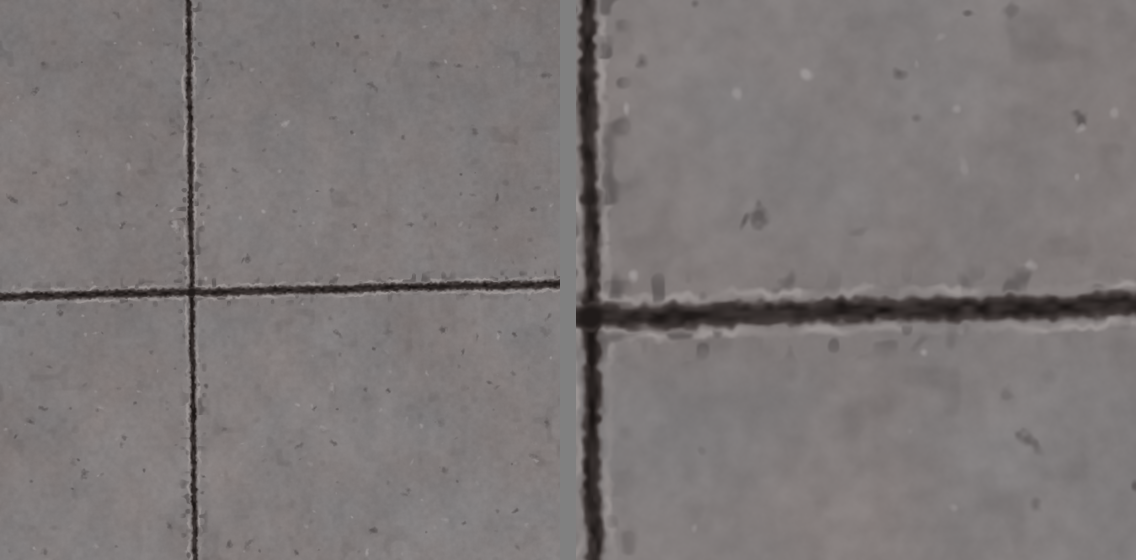
Left: the whole. Right: its middle third, enlarged.
Write a WebGL 2 fragment shader that draws this texture.

```glsl
#version 300 es
precision highp float;
// Weathered grey concrete slabs divided by one upright and one level saw-cut joint.
// Layered value noise gives mottling and grain; distances to two slightly tilted,
// rough lines give the dark joints and pale rims; hashed cells scatter pits and chips.

uniform vec2 u_resolution;
out vec4 outColor;

const vec3 CONCRETE = vec3(0.497, 0.477, 0.476);
const vec3 WARM_TINT = vec3(0.008, -0.003, -0.008);
const vec3 PIT_COLOR = vec3(0.31, 0.29, 0.29);
const vec3 CHIP_COLOR = vec3(0.66, 0.64, 0.64);
const vec3 RIM_COLOR = vec3(0.61, 0.585, 0.58);
const vec3 JOINT_EDGE = vec3(0.29, 0.26, 0.255);
const vec3 JOINT_CORE = vec3(0.125, 0.105, 0.10);

float hash(vec2 p) {
    vec3 q = fract(vec3(p.xyx) * 0.1031);
    q += dot(q, q.yzx + 33.33);
    return fract((q.x + q.y) * q.z);
}

float noise(vec2 p) {
    vec2 cell = floor(p);
    vec2 f = fract(p);
    f = f * f * (3.0 - 2.0 * f);
    float low = mix(hash(cell), hash(cell + vec2(1, 0)), f.x);
    float high = mix(hash(cell + vec2(0, 1)), hash(cell + vec2(1, 1)), f.x);
    return mix(low, high, f.y);
}

// Fractal noise centred on zero
float fbm(vec2 p) {
    float sum = 0.0;
    float weight = 0.5;
    for (int i = 0; i < 4; i++) {
        sum += weight * (noise(p) - 0.5);
        p = mat2(1.6, 1.2, -1.2, 1.6) * p + 17.3;
        weight *= 0.5;
    }
    return sum;
}

// Slab face: cloudy stains, blotches, faint colour drift and fine grain
vec3 slab(vec2 p) {
    float clouds = fbm(p * 4.5 + 31.0) * 0.066;
    float blotches = fbm(p * vec2(26.0, 18.0) + 12.0) * 0.050;
    float grain = fbm(p * 105.0 + 60.0) * 0.054;
    float shade = 0.020 * (0.5 - p.y) - 0.020 * smoothstep(0.65, 1.4, length(p - vec2(0.3, 0.2)));
    float smudge = smoothstep(0.72, 0.95, noise(p * 52.0 + 9.0)) * noise(p * 9.0 + 4.0);
    vec3 color = CONCRETE + clouds + blotches + grain + shade - 0.04 * smudge;
    return color + WARM_TINT * fbm(p * 12.0 + 80.0) * 2.6;
}

// One small elongated mark in some cells of a grid; returns its coverage
float marks(vec2 p, float cells, float chance, float size, float seed, float aa) {
    vec2 grid = p * cells;
    vec2 id = floor(grid) + seed;
    vec2 center = 0.25 + 0.5 * vec2(hash(id + 3.1), hash(id + 7.7));
    vec2 d = (fract(grid) - center) / cells;
    float angle = 6.2832 * hash(id + 11.9);
    d = mat2(cos(angle), -sin(angle), sin(angle), cos(angle)) * d;
    d.x *= mix(0.4, 1.0, hash(id + 19.3));
    float radius = size * mix(0.4, 1.0, hash(id + 23.7));
    float rough = (noise(p * 260.0) - 0.5) * radius;
    float cover = 1.0 - smoothstep(-radius * 0.8 - aa, radius * 0.5 + aa, length(d) - radius + rough);
    return cover * step(hash(id), chance) * mix(0.25, 1.0, hash(id + 29.1));
}

// Distance to the ragged edge of a joint along q.x with offset q.y
float jointEdge(vec2 q, float halfWidth, float seed) {
    float wobble = (noise(vec2(q.x * 18.0, seed)) - 0.5) * 0.002;
    float side = q.y > 0.0 ? 1.0 : 7.0;
    float ragged = (noise(vec2(q.x * 120.0, seed + side)) - 0.5) * 0.0022;
    float gritty = (noise(q * 230.0 + seed) - 0.5) * 0.0030;
    return abs(q.y + wobble) + ragged + gritty - halfWidth;
}

// Crumbled band and broken pale rim beside a joint
vec3 wornRim(vec3 color, vec2 q, float d, float seed) {
    float side = q.y > 0.0 ? 21.0 : 27.0;
    float broken = smoothstep(0.2, 0.75, noise(vec2(q.x * 48.0, seed + side)));
    float drift = 0.0030 * noise(vec2(q.x * 95.0, seed + side + 30.0));
    float rim = 1.0 - smoothstep(0.0, 0.0042, abs(d - 0.0024 - drift));
    color = mix(color, RIM_COLOR, rim * mix(0.2, 0.95, broken));
    float crumbs = smoothstep(0.56, 0.82, noise(q * vec2(115.0, 95.0) + seed));
    float clusters = smoothstep(0.25, 0.75, noise(vec2(q.x * 13.0, seed + side + 60.0)));
    float band = smoothstep(0.0, 0.004, d) * (1.0 - smoothstep(0.008, 0.025, d));
    return mix(color, PIT_COLOR, 0.6 * crumbs * band * mix(0.25, 1.0, clusters));
}

// Soft-edged groove whose depth varies along its length
vec3 groove(vec3 color, vec2 q, float d, float halfWidth, float seed, float aa) {
    float cover = 1.0 - smoothstep(-0.0022 - aa, 0.0012 + aa, d);
    float depth = 1.0 - smoothstep(-halfWidth * 0.85, 0.0, d);
    float dust = noise(q * vec2(120.0, 240.0) + seed);
    return mix(color, mix(JOINT_EDGE, JOINT_CORE, depth * mix(0.3, 1.2, dust)), cover);
}

void main() {
    vec2 p = gl_FragCoord.xy / u_resolution;
    float aa = 0.5 / min(u_resolution.x, u_resolution.y);

    // Face, pits and chips at a few scales
    vec3 color = slab(p);
    for (int i = 0; i < 3; i++) {
        float layer = float(i);
        float cells = 11.0 + 10.0 * layer;
        float size = 0.0062 - 0.0012 * layer;
        color = mix(color, PIT_COLOR, 0.75 * marks(p, cells, 0.13, size, 40.0 * layer + 5.0, aa));
        color = mix(color, CHIP_COLOR, 0.65 * marks(p, cells, 0.09, size * 0.75, 40.0 * layer + 150.0, aa));
    }

    // Slightly tilted joints, the level one wider; rims lie beneath both grooves
    vec2 upright = vec2(p.y, p.x - 0.348 + 0.012 * p.y);
    vec2 level = vec2(p.x, p.y - 0.470 - 0.023 * p.x);
    float uprightEdge = jointEdge(upright, 0.0056, 13.0);
    float levelEdge = jointEdge(level, 0.0076, 47.0);
    color = wornRim(color, upright, uprightEdge, 13.0);
    color = wornRim(color, level, levelEdge, 47.0);
    color = groove(color, upright, uprightEdge, 0.0056, 13.0, aa);
    color = groove(color, level, levelEdge, 0.0076, 47.0, aa);

    // Deepened crossing
    float crossing = length(vec2(upright.y, level.y));
    color = mix(color, JOINT_CORE, 1.0 - smoothstep(0.004, 0.010, crossing));
    outColor = vec4(color, 1.0);
}
```
